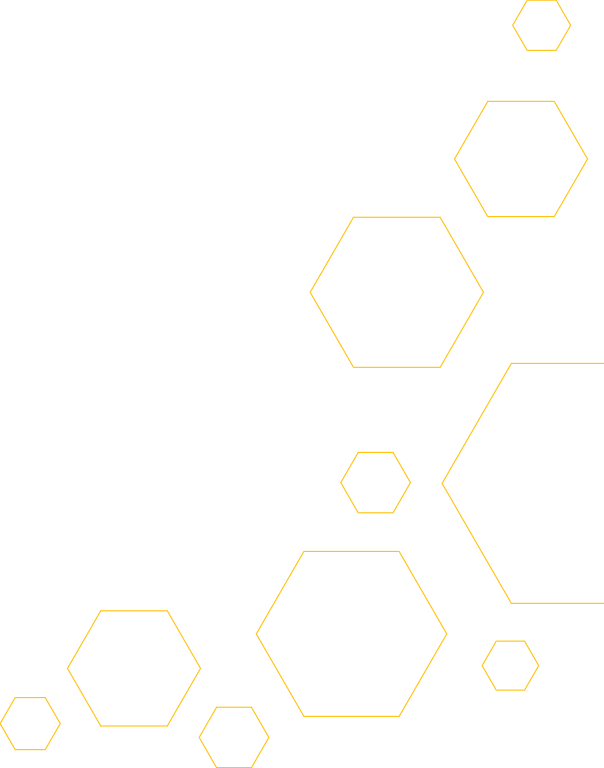
Reproduce this background procedurally as a Shadertoy shader.

```glsl
// Thin amber hexagon outlines scattered over a white background.

// Distance to a flat-topped hexagon with sharp corners.
float hexagon(vec2 p, float apothem) {
    p = abs(p);
    return max(p.y, dot(p, vec2(0.8660254, 0.5))) - apothem;
}

// Share of a pixel-wide box that a line centred on distance 0 covers.
float lineCoverage(float dist, float halfWidth, float pixel) {
    float upper = min(dist + 0.5 * pixel, halfWidth);
    float lower = max(dist - 0.5 * pixel, -halfWidth);
    return clamp((upper - lower) / pixel, 0.0, 1.0);
}

void mainImage(out vec4 fragColor, in vec2 fragCoord) {
    // Canvas height is one unit.
    float pixel = 1.0 / iResolution.y;
    vec2 p = fragCoord * pixel;

    // Each cell: centre x, centre y, apothem.
    vec3 cells[10] = vec3[10](
        vec3(0.7053, 0.9671, 0.0327),
        vec3(0.6784, 0.7930, 0.0750),
        vec3(0.5167, 0.6194, 0.0977),
        vec3(0.7560, 0.3706, 0.1562),
        vec3(0.4891, 0.3716, 0.0393),
        vec3(0.4577, 0.1746, 0.1074),
        vec3(0.6646, 0.1333, 0.0319),
        vec3(0.1745, 0.1297, 0.0750),
        vec3(0.0393, 0.0578, 0.0339),
        vec3(0.3047, 0.0398, 0.0393)
    );

    // Gather the outlines.
    float ink = 0.0;
    for (int i = 0; i < 10; i++) {
        float dist = hexagon(p - cells[i].xy, cells[i].z);
        ink = max(ink, lineCoverage(dist, 0.00072, pixel));
    }

    vec3 amber = vec3(1.0, 0.76, 0.05);
    fragColor = vec4(mix(vec3(1.0), amber, ink), 1.0);
}
```
